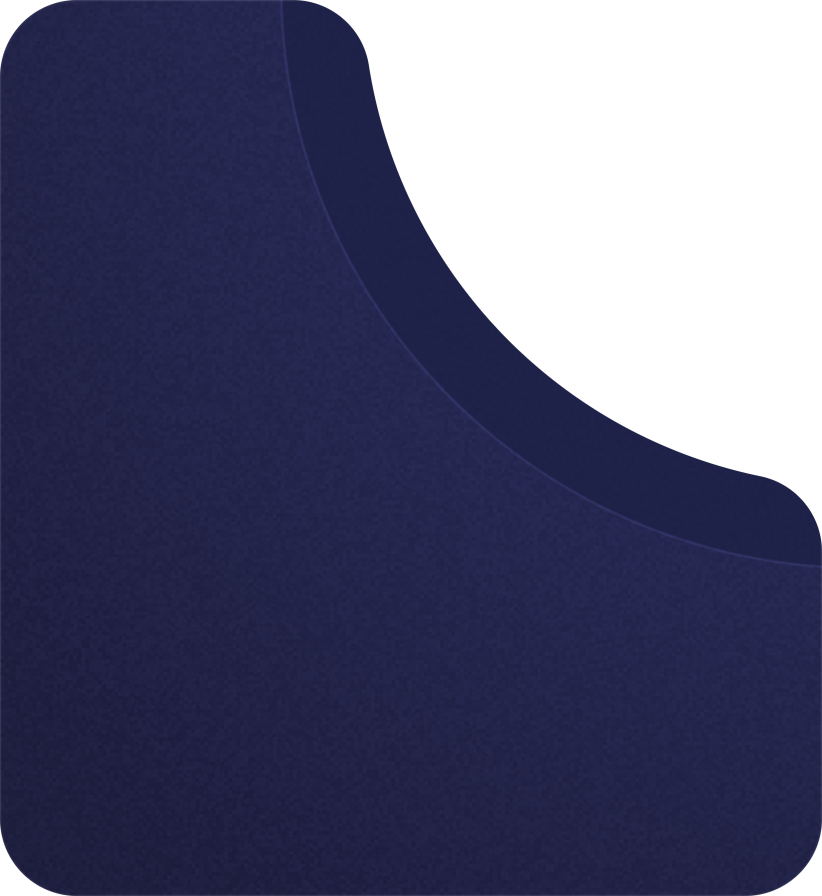
A Shadertoy shader for this background:

```glsl
// Navy fabric card with rounded corners, a circular bite and a darker curved band.

float hash(vec2 p) {
    vec3 q = fract(p.xyx * 0.1031);
    q += dot(q, q.yzx + 33.33);
    return fract((q.x + q.y) * q.z);
}

float cross2(vec2 a, vec2 b) { return a.x * b.y - a.y * b.x; }

float roundedBox(vec2 p, vec2 halfSize, float radius) {
    vec2 q = abs(p) - halfSize + radius;
    return length(max(q, 0.0)) + min(max(q.x, q.y), 0.0) - radius;
}

// Rounded card minus a disc, with both tips rounded by arcs tangent to the disc
float cardDistance(vec2 p, vec2 size, vec2 center, float bite, float radius) {
    float d = max(roundedBox(p - 0.5 * size, 0.5 * size, radius), bite - length(p - center));
    vec2 inset = size - radius;
    vec2 gap = center - inset;
    float reach = bite + radius;
    vec2 topTip = vec2(center.x - sqrt(reach * reach - gap.y * gap.y), inset.y);
    vec2 sideTip = vec2(inset.x, center.y - sqrt(reach * reach - gap.x * gap.x));
    vec2 a = p - topTip, b = p - sideTip;
    if (a.x > 0.0 && cross2(center - topTip, a) > 0.0) d = max(d, length(a) - radius);
    if (b.y > 0.0 && cross2(center - sideTip, b) < 0.0) d = max(d, length(b) - radius);
    return d;
}

// Fine cellular grain: one softly shaded, jittered speck per cell
float grain(vec2 p) {
    vec2 cell = floor(p);
    float nearest = 9.0, shade = 0.0;
    for (int y = -1; y <= 1; y++)
    for (int x = -1; x <= 1; x++) {
        vec2 id = cell + vec2(x, y);
        vec2 site = id + 0.25 + 0.5 * vec2(hash(id), hash(id + 71.0));
        float d = length(p - site);
        if (d < nearest) {
            nearest = d;
            shade = hash(id + 19.0) - 0.5;
        }
    }
    return shade * (1.0 - 0.5 * smoothstep(0.0, 0.8, nearest));
}

void mainImage(out vec4 fragColor, in vec2 fragCoord) {
    vec2 p = fragCoord / iResolution.y;
    vec2 size = vec2(iResolution.x / iResolution.y, 1.0);
    float aa = 1.0 / iResolution.y;
    vec2 center = vec2(0.961, 1.013);
    float fromCenter = length(p - center);

    // Body shading: brighter near the curve, dimmer toward the lower left
    float glow = 1.0 - smoothstep(0.62, 1.35, fromCenter);
    vec3 body = mix(vec3(0.118, 0.120, 0.245), vec3(0.143, 0.153, 0.315), glow);

    // Woven grain
    float weave = sin(p.x * 520.0) * sin(p.y * 520.0);
    float fabric = 0.034 * grain(p * 220.0) + 0.003 * weave;
    body += fabric * vec3(0.8, 0.85, 1.25);

    // Darker band beside the bite, with a faint rim on the body
    vec3 band = vec3(0.118, 0.133, 0.282) + 0.25 * fabric;
    float edge = fromCenter - 0.646;
    vec3 color = mix(band, body, smoothstep(-aa, aa, edge));
    color += vec3(0.045, 0.045, 0.075) * (1.0 - smoothstep(0.0, 0.0028, abs(edge - 0.001)));

    // Thin pale border and white surroundings
    float card = cardDistance(p, size, center, 0.556, 0.086);
    float border = roundedBox(p - 0.5 * size, 0.5 * size, 0.086);
    color += 0.05 * smoothstep(-0.003, 0.0, border);
    color = mix(color, vec3(1.0), smoothstep(-0.7 * aa, 0.7 * aa, card));
    fragColor = vec4(color, 1.0);
}
```
